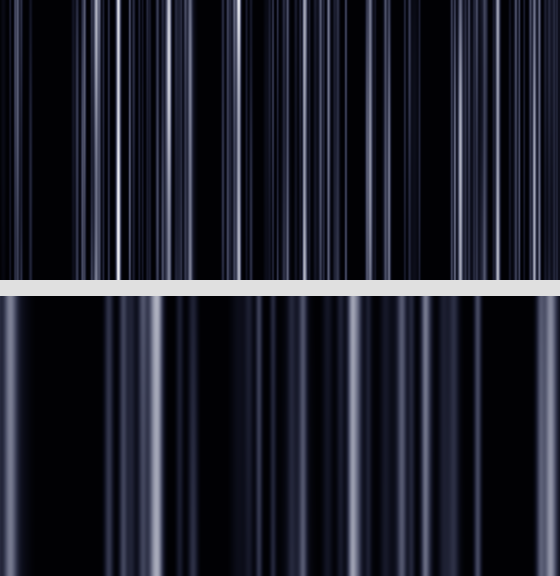
Top: the whole. Bottom: its middle third, enlarged.
Write a Shadertoy shader that draws this background.

```glsl
// Curtain of soft vertical light streaks on black, tinted blue in the dim parts.
// Three layers of one-dimensional cellular noise (fine, wide and bright) are summed;
// layered sines open dark gaps between clusters and fade each streak along its length.

float hash(float cell, float seed) {
    vec2 p = fract(vec2(cell, seed) * vec2(0.1031, 0.1137) + vec2(0.17, 0.43));
    p += dot(p, p.yx + 33.33);
    return fract((p.x + p.y) * p.x * 7.31);
}

// Chance of finding a streak at x: low in the gaps, high in the clusters.
float clusterDensity(float x) {
    float waves = sin(23.0 * x + 0.6) + 0.7 * sin(37.0 * x + 2.1) + 0.5 * sin(9.0 * x + 4.0);
    return smoothstep(-1.3, 0.5, waves);
}

// Slow change of brightness along a streak.
float lengthFade(float y, float phase) {
    return 0.74 + 0.2 * sin(2.3 * y + phase) + 0.11 * sin(5.3 * y + 2.7 * phase);
}

// Soft line profile, widened to the pixel size without gaining light.
float streakProfile(float offset, float width, float pixel) {
    float softWidth = length(vec2(width, 0.5 * pixel));
    float d = offset / softWidth;
    return exp(-d * d) * width / softWidth;
}

// One layer: each cell may hold one streak with its own place, width and light.
float streakLayer(vec2 p, float cells, float presence, vec2 widthRange,
                  vec2 lightRange, float seed, float pixel) {
    float home = floor(p.x * cells);
    float light = 0.0;
    for (int i = -1; i <= 1; i++) {
        float cell = home + float(i);
        float center = (cell + 0.1 + 0.8 * hash(cell, seed)) / cells;
        float chance = presence * clusterDensity(center);
        float present = step(hash(cell, seed + 11.0), chance);
        float width = mix(widthRange.x, widthRange.y, hash(cell, seed + 23.0));
        float rank = hash(cell, seed + 37.0);
        float peak = mix(lightRange.x, lightRange.y, rank * rank);
        float fade = lengthFade(p.y, 6.2832 * hash(cell, seed + 51.0));
        light += present * peak * fade * streakProfile(p.x - center, width, pixel);
    }
    return light;
}

// Dim light is blue, strong light is nearly white.
vec3 tintLight(float light) {
    return pow(vec3(clamp(light, 0.004, 0.92)), vec3(1.0, 0.96, 0.75));
}

void mainImage(out vec4 fragColor, in vec2 fragCoord) {
    float pixel = 1.0 / iResolution.y;
    vec2 p = fragCoord * pixel;

    float fine = streakLayer(p, 60.0, 0.92, vec2(0.0032, 0.0055), vec2(0.10, 0.52), 3.0, pixel);
    float wide = streakLayer(p, 17.0, 0.70, vec2(0.008, 0.015), vec2(0.05, 0.20), 71.0, pixel);
    float bright = streakLayer(p, 8.0, 0.95, vec2(0.0045, 0.0075), vec2(0.45, 1.05), 139.0, pixel);

    fragColor = vec4(tintLight(fine + wide + bright), 1.0);
}
```
